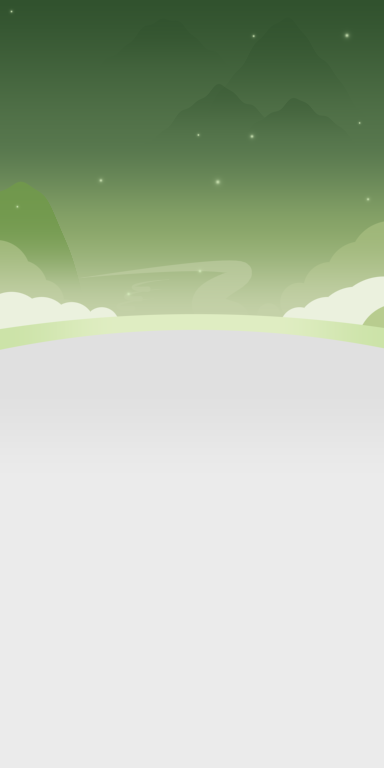
Give the GLSL for this background, as a Shadertoy shader.

```glsl
#define SKY_TOP vec3(0.18, 0.31, 0.17)
#define SKY_MID vec3(0.35, 0.475, 0.31)
#define SKY_LOW vec3(0.55, 0.66, 0.42)
#define SKY_HAZE vec3(0.77, 0.82, 0.66)
#define HILL_GREEN vec3(0.44, 0.60, 0.29)
#define CLOUD_WHITE vec3(0.92, 0.945, 0.87)
#define BAND_LIGHT vec3(0.875, 0.93, 0.76)
#define PANEL_SHADE 0.878
#define PANEL_LIGHT 0.922
#define STAR_CELL 0.2
#define STAR_DENSITY 0.65

// Coverage of a signed distance, smoothed over about one pixel
float fill(float d) {
    float edge = 0.8 / iResolution.x;
    return 1.0 - smoothstep(-edge, edge, d);
}

vec2 hash2(vec2 cell) {
    vec2 q = vec2(dot(cell, vec2(127.1, 311.7)), dot(cell, vec2(269.5, 183.3)));
    return fract(sin(q) * 43758.5);
}

vec3 skyColor(float y) {
    vec3 c = mix(SKY_TOP, SKY_MID, smoothstep(-0.08, 0.46, y));
    c = mix(c, SKY_LOW, smoothstep(0.36, 0.64, y));
    return mix(c, SKY_HAZE, smoothstep(0.58, 0.84, y));
}

// Rounded peak that dissolves towards its foot
float peak(vec2 p, vec2 apex, float slope, float depth) {
    float dx = abs(p.x - apex.x);
    float ridge = apex.y + slope * dx * dx / (dx + 0.03);
    ridge += 0.005 * sin(p.x * 63.0) + 0.003 * sin(p.x * 131.0);
    return fill(ridge - p.y) * (1.0 - smoothstep(0.0, depth, p.y - apex.y));
}

// Row of circles whose centre and radius (z) run from one end to the other
float cloudBank(vec2 p, vec3 first, vec3 last, int count) {
    float d = 1e3;
    for (int i = 0; i < count; i++) {
        vec3 puff = mix(first, last, float(i) / float(count - 1));
        d = min(d, length(p - puff.xy) - puff.z);
    }
    return d;
}

vec2 bezier(vec2 a, vec2 b, vec2 c, vec2 d, float t) {
    float s = 1.0 - t;
    return s * s * s * a + 3.0 * s * t * (s * b + t * c) + t * t * t * d;
}

// Tapered stroke along a cubic curve
float ribbon(vec2 p, vec2 a, vec2 b, vec2 c, vec2 d, vec2 radii) {
    float dist = 1e3;
    vec2 start = a;
    for (int i = 1; i <= 20; i++) {
        float t = float(i) / 20.0;
        vec2 end = bezier(a, b, c, d, t);
        vec2 axis = end - start;
        float h = clamp(dot(p - start, axis) / dot(axis, axis), 0.0, 1.0);
        float radius = mix(radii.x, radii.y, t - (1.0 - h) / 20.0);
        dist = min(dist, length(p - start - axis * h) - radius);
        start = end;
    }
    return dist;
}

// Scattered glowing dots, one candidate per cell
float stars(vec2 p) {
    vec2 cell = floor(p / STAR_CELL);
    vec2 rnd = hash2(cell);
    vec2 size = hash2(cell + 17.0);
    float r = length(p - (cell + 0.15 + 0.7 * rnd) * STAR_CELL);
    float radius = mix(0.002, 0.005, size.y);
    float glow = exp(-r * r / (radius * radius)) + 0.25 * exp(-r * r / (5.0 * radius * radius));
    return step(size.x, STAR_DENSITY) * glow * 0.65;
}

void mainImage(out vec4 fragColor, in vec2 fragCoord) {
    // x spans 0..1, y runs down from 0 to 2
    vec2 p = fragCoord / iResolution.xy;
    p.y = 2.0 - 2.0 * p.y;
    vec3 col = skyColor(p.y);

    // Distant peaks
    float far = max(peak(p, vec2(0.43, 0.045), 0.9, 0.14), peak(p, vec2(0.74, 0.045), 1.4, 0.27));
    float near = max(peak(p, vec2(0.575, 0.225), 0.9, 0.16), peak(p, vec2(0.77, 0.26), 0.8, 0.12));
    col = mix(col, SKY_TOP, 0.35 * far);
    col = mix(col, SKY_TOP, 0.3 * near);

    // Left hill
    float dx = p.x - 0.06;
    float ridge = 0.477 + (dx > 0.0 ? 12.0 : 6.0) * dx * dx + 0.004 * sin(p.x * 90.0);
    col = mix(col, HILL_GREEN, fill(ridge - p.y) * (1.0 - smoothstep(0.54, 0.77, p.y)) * 0.85);

    // River and wisps
    vec2 bend = vec2(0.60, 0.735);
    float river = ribbon(p, vec2(0.208, 0.724), vec2(0.5, 0.688), vec2(0.72, 0.675), bend, vec2(0.0, 0.028));
    river = min(river, ribbon(p, bend, vec2(0.53, 0.77), vec2(0.51, 0.8), vec2(0.6, 0.835), vec2(0.028, 0.05)));
    col = mix(col, SKY_HAZE, 0.55 * fill(river));
    float wisps = 1e3;
    for (int i = 0; i < 3; i++) {
        vec2 o = vec2(-0.02, 0.025) * float(i);
        wisps = min(wisps, ribbon(p, o + vec2(0.44, 0.728), o + vec2(0.34, 0.735),
            o + vec2(0.32, 0.755), o + vec2(0.385, 0.753), vec2(0.0, 0.007)));
    }
    col = mix(col, SKY_HAZE, 0.4 * fill(wisps));

    // Back clouds
    vec3 mist = mix(vec3(0.64, 0.73, 0.49), SKY_HAZE, smoothstep(0.6, 0.82, p.y));
    float back = cloudBank(p, vec3(1.02, 0.685, 0.11), vec3(0.70, 0.82, 0.03), 5);
    back = min(back, cloudBank(p, vec3(-0.01, 0.715, 0.09), vec3(0.17, 0.82, 0.04), 4));
    col = mix(col, mist, 0.85 * fill(back));

    // Front clouds and right mound
    float front = cloudBank(p, vec3(1.0, 0.86, 0.14), vec3(0.78, 0.85, 0.05), 4);
    front = min(front, cloudBank(p, vec3(0.03, 0.85, 0.09), vec3(0.265, 0.845, 0.045), 4));
    col = mix(col, CLOUD_WHITE, fill(front));
    col = mix(col, vec3(0.72, 0.80, 0.56), fill(length(p - vec2(1.04, 0.9)) - 0.11));

    col = mix(col, vec3(0.84, 0.93, 0.74), stars(p));

    // Curved band and lower panel
    float offset = p.x - 0.51;
    vec3 band = mix(BAND_LIGHT, vec3(0.80, 0.89, 0.66), smoothstep(0.2, 0.5, abs(offset)));
    col = mix(col, band, fill(0.818 + 0.15 * offset * offset - p.y));
    float grey = mix(PANEL_SHADE, PANEL_LIGHT, smoothstep(1.0, 1.27, p.y));
    col = mix(col, vec3(grey), fill(0.859 + 0.2 * offset * offset - p.y));

    fragColor = vec4(col, 1.0);
}
```
